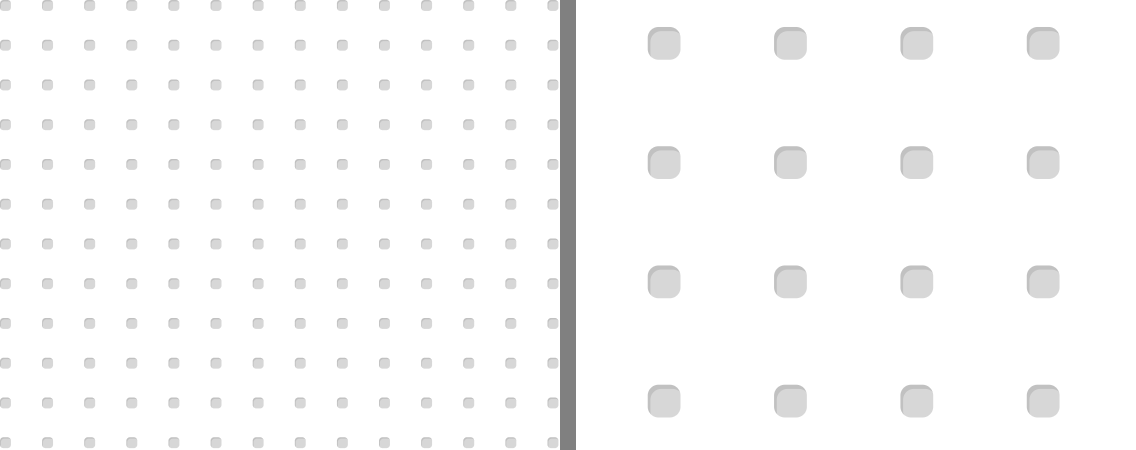
Left: the whole. Right: its middle third, enlarged.
This pattern is drawn by a Shadertoy shader. Its source:

```glsl
#define PITCH vec2(0.09359, 0.08833)
#define HALF_SIZE 0.01214
#define CORNER_RADIUS 0.008
#define SHADOW_OFFSET vec2(0.0020, 0.0031)
#define PAPER_COLOR vec3(1.0)
#define DOT_COLOR vec3(0.845)
#define SHADOW_COLOR vec3(0.755)

// Signed distance to a rounded square centred on the origin
float roundedSquare(vec2 p) {
    vec2 q = abs(p) - (HALF_SIZE - CORNER_RADIUS);
    return length(max(q, 0.0)) + min(max(q.x, q.y), 0.0) - CORNER_RADIUS;
}

// Antialiased coverage of the inside of a shape
float coverage(float dist, float pixel) {
    return clamp(0.5 - dist / pixel, 0.0, 1.0);
}

void mainImage(out vec4 fragColor, in vec2 fragCoord) {
    // Canvas-height units, measured from the top left
    float pixel = 1.0 / iResolution.y;
    vec2 p = vec2(fragCoord.x, iResolution.y - fragCoord.y) * pixel;

    // Grid cell centred on the nearest dot; the first dot touches the corner
    vec2 local = p - HALF_SIZE;
    local -= PITCH * round(local / PITCH);

    // Recessed dot: the lit floor is shifted away from the top left rim
    float dotMask = coverage(roundedSquare(local), pixel);
    float floorMask = coverage(roundedSquare(local - SHADOW_OFFSET), pixel);

    vec3 dotShade = mix(SHADOW_COLOR, DOT_COLOR, floorMask);
    fragColor = vec4(mix(PAPER_COLOR, dotShade, dotMask), 1.0);
}
```
